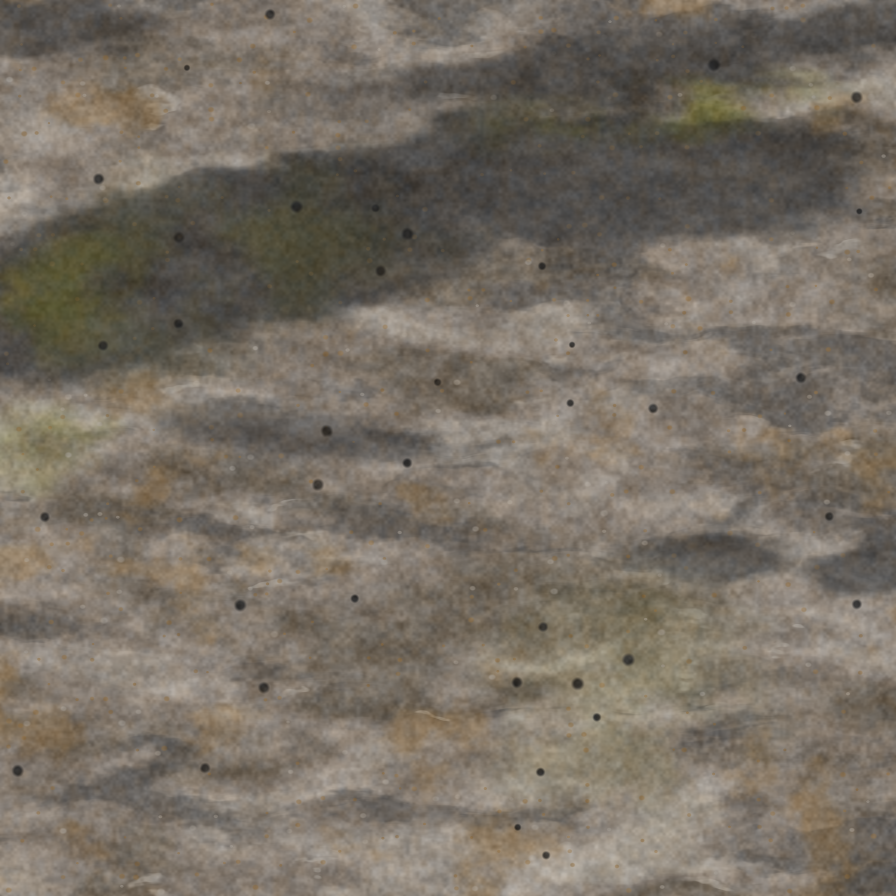
A Shadertoy shader for this texture:

```glsl
const vec3 SHADE = vec3(0.29, 0.28, 0.27);
const vec3 EARTH = vec3(0.43, 0.395, 0.35);
const vec3 DUST = vec3(0.535, 0.495, 0.455);
const vec3 PALE = vec3(0.66, 0.63, 0.59);
const vec3 MOSS = vec3(0.43, 0.42, 0.17);
const vec3 OCHRE = vec3(0.56, 0.42, 0.23);

float hash(vec2 p) {
    vec3 q = fract(p.xyx * 0.1031);
    q += dot(q, q.yzx + 33.33);
    return fract((q.x + q.y) * q.z);
}

float noise(vec2 p) {
    vec2 i = floor(p), f = fract(p);
    f = f * f * (3.0 - 2.0 * f);
    float low = mix(hash(i), hash(i + vec2(1, 0)), f.x);
    float high = mix(hash(i + vec2(0, 1)), hash(i + vec2(1, 1)), f.x);
    return mix(low, high, f.y);
}

float fbm(vec2 p) {
    float sum = 0.0, gain = 0.5;
    for (int i = 0; i < 5; i++) {
        sum += gain * noise(p);
        p = mat2(1.95, 0.25, -0.25, 1.95) * p + 17.3;
        gain *= 0.5;
    }
    return sum / 0.97;
}

// Soft tilted ellipse
float blob(vec2 p, vec2 center, vec2 radius, float tilt, float softness) {
    vec2 d = p - center;
    d.y -= tilt * d.x;
    return 1.0 - smoothstep(1.0 - softness, 1.0 + softness, length(d / radius));
}

// Jittered specks, one at most per cell
float specks(vec2 p, vec2 cells, float density, float seed) {
    vec2 q = p * cells + seed, id = floor(q);
    float size = mix(0.12, 0.28, hash(id + 3.7));
    vec2 center = 0.3 + 0.4 * vec2(hash(id + 11.1), hash(id + 23.9));
    float mask = 1.0 - smoothstep(0.4 * size, size, length(fract(q) - center));
    return mask * step(hash(id + 41.3), density);
}

// Broad cast shadows with ragged edges
float castShadow(vec2 p) {
    float s = blob(p, vec2(0.20, 0.70), vec2(0.36, 0.105), 0.16, 0.16);
    s = max(s, blob(p, vec2(0.66, 0.80), vec2(0.33, 0.080), 0.03, 0.18));
    s = max(s, 0.85 * blob(p, vec2(0.80, 0.945), vec2(0.42, 0.045), 0.12, 0.35));
    s = max(s, 0.80 * blob(p, vec2(0.06, 0.97), vec2(0.15, 0.035), 0.0, 0.35));
    s = max(s, 0.75 * blob(p, vec2(0.33, 0.515), vec2(0.17, 0.030), -0.1, 0.4));
    s = max(s, 0.85 * blob(p, vec2(0.82, 0.375), vec2(0.075, 0.034), 0.0, 0.35));
    s = max(s, 0.85 * blob(p, vec2(0.98, 0.360), vec2(0.075, 0.028), 0.1, 0.35));
    return s;
}

float mossCover(vec2 p) {
    float m = 0.85 * blob(p, vec2(0.05, 0.67), vec2(0.10, 0.05), 0.1, 0.8);
    m = max(m, 0.40 * blob(p, vec2(0.24, 0.71), vec2(0.20, 0.09), 0.2, 0.8));
    m = max(m, 0.75 * blob(p, vec2(0.74, 0.875), vec2(0.17, 0.025), 0.08, 0.7));
    m = max(m, 0.60 * blob(p, vec2(0.03, 0.50), vec2(0.06, 0.04), 0.0, 0.8));
    return max(m, 0.25 * blob(p, vec2(0.70, 0.22), vec2(0.12, 0.12), 0.0, 0.9));
}

void mainImage(out vec4 fragColor, in vec2 fragCoord) {
    vec2 p = fragCoord / iResolution.xy;
    vec2 ragged = vec2(fbm(p * vec2(9, 18)), fbm(p * vec2(8, 22) + 31.0)) - 0.5;
    vec2 w = p + ragged * vec2(0.16, 0.075);

    // Dusty ground with flat patches
    float patches = fbm(w * vec2(7, 19) + 5.0);
    float clods = fbm(p * vec2(24, 44) + 60.0);
    vec3 color = mix(EARTH, DUST, smoothstep(0.25, 0.52, patches));
    color = mix(color, PALE, 0.75 * smoothstep(0.48, 0.78, patches));
    color += 0.24 * (clods - 0.5);

    // Flat pale stones, denser near the top and bottom
    float stoneZone = 0.12 + 0.2 * smoothstep(0.15, 0.45, abs(p.y - 0.5));
    float stones = specks(w + ragged * 0.1, vec2(7, 18), stoneZone, 8.0);
    color = mix(color, PALE, 0.65 * stones);

    // Small hollows and cast shadows
    float hollows = smoothstep(0.56, 0.72, fbm(w * vec2(6, 20) + 90.0));
    color = mix(color, SHADE * 1.12, 0.65 * hollows);
    float shadow = castShadow(w);
    vec3 shaded = SHADE + 0.14 * (clods - 0.5) + 0.10 * (patches - 0.5);
    color = mix(color, shaded, 0.95 * shadow);

    // Moss and rusty stains
    float moss = mossCover(w) * smoothstep(0.25, 0.65, fbm(p * 15.0 + 44.0));
    color = mix(color, MOSS * mix(1.15, 0.82, shadow), 0.8 * moss);
    float rust = smoothstep(0.60, 0.78, fbm(p * vec2(13, 16) + 130.0));
    color = mix(color, OCHRE, 0.35 * rust * (1.0 - 0.7 * shadow));

    // Scattered crumbs and pits
    float crumbs = specks(p, vec2(62, 70), 0.10, 20.0);
    color = mix(color, OCHRE, 0.45 * crumbs * (1.0 - 0.5 * shadow));
    color = mix(color, PALE, 0.5 * specks(p, vec2(48, 60), 0.06, 70.0) * (1.0 - shadow));
    color = mix(color, SHADE * 0.45, 0.8 * specks(p, vec2(32), 0.025, 120.0));

    // Fine grain with a faint warm and cool tint
    float grain = noise(p * 165.0) + 0.6 * noise(p * 290.0 + 9.0) - 0.8;
    float tint = noise(p * 110.0 + 200.0) - 0.5;
    color += grain * mix(0.085, 0.055, shadow) + tint * vec3(0.025, 0.0, -0.03);
    fragColor = vec4(clamp(color, 0.0, 1.0), 1.0);
}
```
